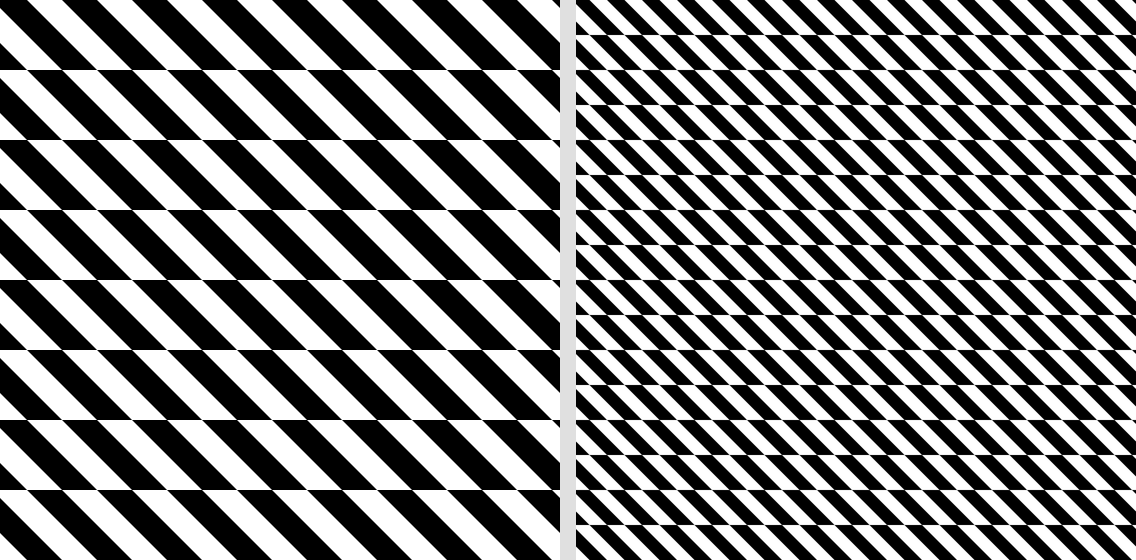
Left, the tile; right, the same tile 2 across and 2 down.
Write a three.js fragment shader that draws this pattern.

```glsl
// Black and white diagonal stripes that swap colour in every other horizontal row.
#define COLUMNS 8.0
#define ROWS 8.0
#define SLANT 1.0
#define OFFSET 0.386
#define INK vec3(0.0)
#define PAPER vec3(1.0)

varying vec2 vUv;

// Smoothed square wave of period 1: +1 on the first half, -1 on the second.
float squareWave(float t, float pixelWidth) {
  float edgeDistance = 0.25 - abs(fract(t + 0.25) - 0.5);
  return clamp(2.0 * edgeDistance / pixelWidth, -1.0, 1.0);
}

void main() {
  vec2 cell = vUv * vec2(COLUMNS, ROWS);
  vec2 pixel = max(fwidth(cell), vec2(1e-5));

  // Stripes lean one whole period per row, so they meet at every row line.
  float stripe = squareWave(cell.x + SLANT * cell.y - OFFSET, pixel.x);

  // Alternate rows flip the sign; the top row keeps it.
  float rowSign = squareWave(0.5 * cell.y + 0.5, 0.5 * pixel.y);

  float coverage = 0.5 + 0.5 * stripe * rowSign;
  gl_FragColor = vec4(mix(INK, PAPER, coverage), 1.0);
}
```
